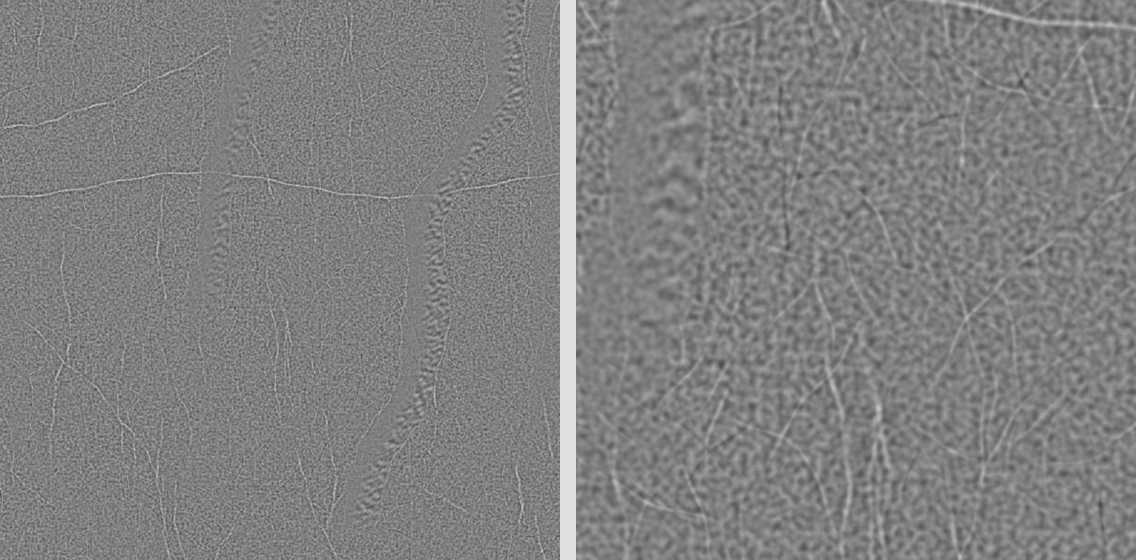
Left: the whole. Right: its middle third, enlarged.
Give the GLSL for this texture map, as a WebGL 2 fragment shader.

```glsl
#version 300 es
precision highp float;
// Grey relief of fine grain, crossed by pale wandering fibres and smooth vein bands.

#define GRAIN_CELLS 140.0
#define GRAIN_CONTRAST 0.10
#define SPECK_SCALE 225.0
#define SPECK_CONTRAST 0.19
#define FIBRE_COUNT 64
#define FIBRE_WIDTH 0.0020
#define FIBRE_CONTRAST 0.22
#define THREAD_CONTRAST 0.17
#define BAND_HALF_WIDTH 0.038
#define BAND_GRAIN 0.5
#define WRINKLE_CONTRAST 0.20
#define BASE_GREY 0.498

uniform vec2 u_resolution;
out vec4 fragColor;

vec2 hash2(vec2 p) {
  vec3 h = fract(p.xyx * vec3(0.1031, 0.1030, 0.0973));
  h += dot(h, h.yzx + 33.33);
  return fract((h.xx + h.yz) * h.zy);
}

float slope(vec2 corner, vec2 offset) {
  float turn = 6.2832 * hash2(corner).x;
  return dot(vec2(cos(turn), sin(turn)), offset);
}

// Gradient noise around zero, free of broad drift
float gradientNoise(vec2 p) {
  vec2 i = floor(p), f = fract(p);
  vec2 u = f * f * (3.0 - 2.0 * f);
  float low = mix(slope(i, f), slope(i + vec2(1, 0), f - vec2(1, 0)), u.x);
  float high = mix(slope(i + vec2(0, 1), f - vec2(0, 1)), slope(i + 1.0, f - 1.0), u.x);
  return mix(low, high, u.y);
}

// Bright walls between dark cells
float cellWalls(vec2 p) {
  vec2 cell = floor(p);
  float nearest = 9.0, second = 9.0;
  for (int y = -1; y <= 1; y++)
    for (int x = -1; x <= 1; x++) {
      vec2 id = cell + vec2(x, y);
      float d = length(id + hash2(id) - p);
      second = min(second, max(nearest, d));
      nearest = min(nearest, d);
    }
  return 0.28 - (second - nearest);
}

// Pale core with a dark halo that cancels it on average
float ridge(float d, float width) {
  float s = d * d / (width * width);
  return exp(-s) - 0.4 * exp(-s / 6.0);
}

float fibre(vec2 p, vec2 centre, float angle, float halfLen, float width, float seed) {
  vec2 axis = vec2(cos(angle), sin(angle));
  vec2 q = p - centre;
  float along = dot(q, axis);
  float across = dot(q, vec2(-axis.y, axis.x));
  across += 0.1 * halfLen * sin(along * 2.0 / halfLen + seed)
          + 0.003 * sin(along * 47.0 + seed * 3.0) + 0.0012 * sin(along * 131.0 + seed * 5.0);
  float ends = 1.0 - smoothstep(0.65, 1.0, abs(along) / halfLen);
  float uneven = 0.8 + 0.3 * sin(along * 83.0 + seed * 7.0);
  return ridge(across, width) * ends * uneven;
}

// Long fibres, mostly upright
float longFibres(vec2 p) {
  float sum = 0.0;
  for (int i = 0; i < FIBRE_COUNT; i++) {
    vec2 place = hash2(vec2(i, 7)), shape = hash2(vec2(i, 31)), look = hash2(vec2(i, 53));
    float lean = (shape.x - 0.5) * (look.x > 0.75 ? 2.6 : 0.5);
    float halfLen = mix(0.05, 0.18, shape.y * shape.y);
    float width = FIBRE_WIDTH * mix(0.7, 1.15, look.y);
    sum += fibre(p, place, 1.62 + lean, halfLen, width, look.y * 40.0) * mix(0.55, 1.1, look.y);
  }
  // Strands that cross the whole sheet
  float level = 0.67 + 0.022 * sin(p.x * 9.0 - 1.6) + 0.0015 * sin(p.x * 70.0);
  sum += 1.3 * ridge(p.y - level, FIBRE_WIDTH);
  sum += 1.4 * fibre(p, vec2(0.16, 0.835), 0.27, 0.29, FIBRE_WIDTH * 1.1, 2.0);
  sum += 1.1 * fibre(p, vec2(0.17, 0.28), -0.95, 0.23, FIBRE_WIDTH, 4.0);
  return sum;
}

// Short threads and dark flecks, one per grid cell
float shortThreads(vec2 p, float cells) {
  float sum = 0.0;
  for (int y = -1; y <= 1; y++)
    for (int x = -1; x <= 1; x++) {
      vec2 id = floor(p * cells) + vec2(x, y);
      vec2 place = hash2(id + cells), shape = hash2(id + 91.0 + cells);
      float tone = shape.y < 0.12 ? -0.8 : shape.y;
      float angle = 1.57 + (shape.x - 0.5) * 2.7;
      sum += tone * fibre(p, (id + place) / cells, angle, 0.9 / cells, FIBRE_WIDTH * 0.7, place.x * 30.0);
    }
  return sum;
}

// Signed distance to a wavering upright band
float bandDistance(vec2 p, float centre, float halfWidth) {
  float waver = 0.006 * sin(p.y * 27.0 + p.x * 22.0) + 0.002 * sin(p.y * 97.0 + p.x * 40.0);
  return abs(p.x - centre + waver) - halfWidth;
}

void main() {
  vec2 p = gl_FragCoord.xy / min(u_resolution.x, u_resolution.y);

  // Vein bands
  float leftCentre = 0.355 + 0.12 * p.y * p.y * p.y;
  float rightCentre = 0.76 + 0.14 * smoothstep(0.6, 0.85, p.y) - 0.13 * (1.0 - smoothstep(0.05, 0.4, p.y));
  vec3 centres = vec3(leftCentre, rightCentre, 0.985);
  vec3 sides = vec3(bandDistance(p, centres.x, BAND_HALF_WIDTH * 0.8),
                    bandDistance(p, centres.y, BAND_HALF_WIDTH), bandDistance(p, centres.z, BAND_HALF_WIDTH));
  vec3 reach = vec3(smoothstep(0.34, 0.5, p.y), smoothstep(0.02, 0.1, p.y), 0.6 * smoothstep(0.2, 0.3, p.y));
  vec3 within = (1.0 - smoothstep(-0.008, 0.004, sides)) * reach;
  float inside = max(within.x, max(within.y, within.z));
  vec3 edges = vec3(ridge(sides.x, FIBRE_WIDTH), ridge(sides.y, FIBRE_WIDTH), ridge(sides.z, FIBRE_WIDTH));
  float rims = dot(edges, reach * vec3(0.4, 0.7, 0.6)) * (0.75 + 0.35 * sin(p.y * 23.0 + p.x * 31.0));

  // Grain, with patches of stronger and weaker relief
  float patches = 1.0 + 0.12 * sin(p.x * 17.0 + 2.0 * sin(p.y * 11.0)) * sin(p.y * 19.0 + p.x * 5.0);
  float grain = GRAIN_CONTRAST * cellWalls(p * GRAIN_CELLS + 0.3 * sin(p.yx * 90.0))
              + SPECK_CONTRAST * gradientNoise(p * SPECK_SCALE);
  grain *= patches * mix(1.0, BAND_GRAIN, inside);

  // Slanted wrinkles on one side of each band
  vec2 fold = vec2(p.x * 95.0 + p.y * 35.0, p.y * 130.0 - p.x * 60.0);
  float wrinkle = gradientNoise(fold) - gradientNoise(fold + vec2(0.4, 0.7));
  vec3 wrinkled = within * smoothstep(-0.015, 0.015, p.x - centres);
  grain += WRINKLE_CONTRAST * wrinkle * dot(wrinkled, vec3(0.7, 1.0, 0.5));

  float threads = shortThreads(p, 13.0) + 0.8 * shortThreads(p, 29.0);
  float lines = FIBRE_CONTRAST * (longFibres(p) * (1.0 - 0.6 * inside) + rims)
              + THREAD_CONTRAST * threads * (1.0 - 0.8 * inside);
  fragColor = vec4(vec3(clamp(BASE_GREY + grain + lines, 0.12, 0.88)), 1.0);
}
```
